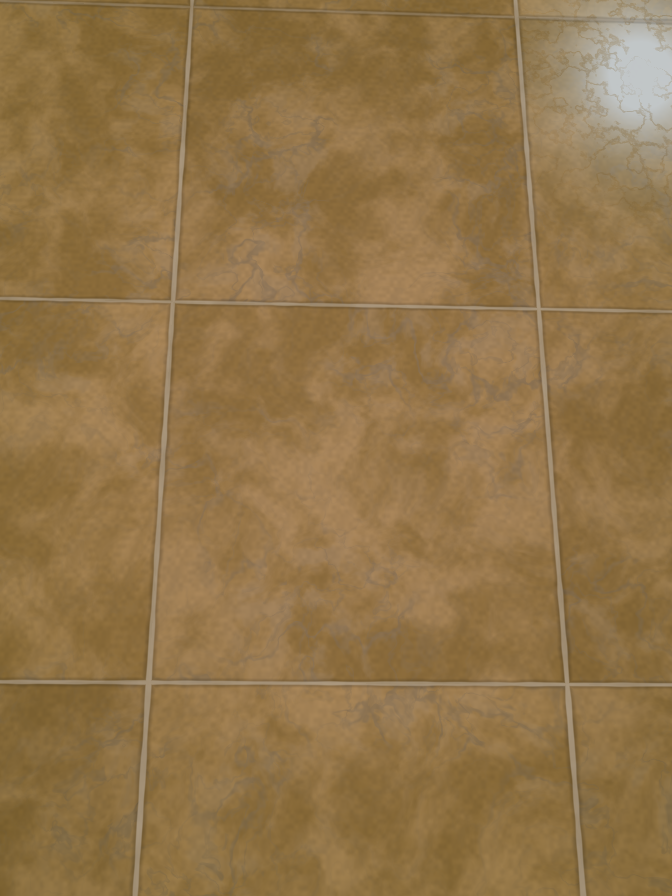
Write a WebGL 1 fragment shader that draws this texture.

```glsl
precision highp float;
uniform vec2 u_resolution;

#define FAR_WIDTH 0.481
#define WIDTH_GROWTH 0.186
#define ROW_DEPTH 0.2316
#define FIRST_ROW 2.0687
#define GROUT_HALF vec2(0.0062, 0.0046)
#define OCHRE vec3(0.525, 0.412, 0.228)
#define SAND vec3(0.625, 0.503, 0.335)
#define VEIN vec3(0.500, 0.425, 0.325)
#define GROUT vec3(0.665, 0.600, 0.510)
#define GLARE vec3(0.770, 0.795, 0.810)
#define GLARE_POS vec2(0.955, 0.915)

float hash(vec2 p) {
  return fract(sin(dot(p, vec2(127.1, 311.7))) * 43758.545);
}

float noise(vec2 p) {
  vec2 i = floor(p), f = fract(p);
  f = f * f * (3.0 - 2.0 * f);
  return mix(mix(hash(i), hash(i + vec2(1.0, 0.0)), f.x),
             mix(hash(i + vec2(0.0, 1.0)), hash(i + 1.0), f.x), f.y);
}

float fbm(vec2 p) {
  float sum = 0.0, amp = 0.5;
  for (int i = 0; i < 5; i++) {
    sum += amp * noise(p);
    p = mat2(1.6, 1.2, -1.2, 1.6) * p + 7.3;
    amp *= 0.5;
  }
  return sum / 0.97;
}

// Narrow winding bands along the middle level of a noise field
float veins(vec2 p, float width) {
  return 1.0 - smoothstep(0.0, width, abs(fbm(p) - 0.5));
}

// Glazed stone: soft clouds, broken mauve veins and fine mottling
vec3 stone(vec2 p) {
  vec2 warp = vec2(fbm(p * 5.0), fbm(p * 5.0 + 31.0)) - 0.5;
  vec2 q = p + 0.16 * warp;
  float cloud = fbm(q * 4.5 + 11.0);
  float mottle = fbm(q * 17.0 + 5.0);
  float tone = 0.6 * cloud + 0.4 * mottle;
  vec3 color = mix(OCHRE, SAND, smoothstep(0.30, 0.68, tone));

  float patches = smoothstep(0.43, 0.66, fbm(q * 3.5 + 53.0));
  float wisps = veins(q * 7.0 + 19.0, 0.045) + 0.6 * veins(q * 16.0 + 71.0, 0.06);
  color = mix(color, VEIN, clamp(wisps * (0.12 + 0.55 * patches), 0.0, 0.65));
  color = mix(color, VEIN * 1.12, 0.35 * patches * smoothstep(0.48, 0.68, mottle));
  return color * (0.965 + 0.07 * noise(p * 95.0));
}

void main() {
  vec2 uv = gl_FragCoord.xy / u_resolution;

  // Floor perspective with slightly tilted rows
  float down = 1.0 - uv.y;
  float tilted = down - (0.024 - 0.027 * down) * (uv.x - 0.5);
  float span = FAR_WIDTH + WIDTH_GROWTH * down;
  float rowSpan = FAR_WIDTH + WIDTH_GROWTH * tilted;
  vec2 grid = vec2((uv.x - 0.286 + 0.085 * down) / span,
                   (FIRST_ROW - 1.0 / rowSpan) / ROW_DEPTH);
  vec2 pixel = vec2(1.0 / span, WIDTH_GROWTH / (rowSpan * rowSpan * ROW_DEPTH)) / u_resolution;
  vec2 tile = floor(grid);

  // Each tile has its own stone and a slight change of tone
  vec3 color = stone(fract(grid) + tile * 17.0 + 40.0);
  color *= 0.975 + 0.05 * hash(tile + 3.0);

  // Warm pale centre, darker and more golden borders
  float border = smoothstep(0.12, 0.72, length((uv - vec2(0.52, 0.52)) * vec2(0.85, 1.0)));
  color *= mix(vec3(1.06, 1.04, 1.06), vec3(0.92, 0.92, 0.80), border);

  // Window glare, broken by the textured glaze of the right column
  vec2 offset = uv - GLARE_POS;
  float halo = exp(-dot(offset * vec2(6.5, 9.0), offset * vec2(6.5, 9.0)));
  float core = exp(-dot(offset * vec2(13.0, 17.0), offset * vec2(13.0, 17.0)));
  float streak = exp(-pow((offset.x + 0.35 * offset.y) * 9.0, 2.0))
               * smoothstep(0.62, 0.95, uv.y);
  float etching = veins(grid * 19.0 + 90.0, 0.07);
  float shine = 0.50 * halo + 0.55 * core + 0.15 * streak;
  shine *= 1.0 - 0.40 * etching * (1.0 - 0.5 * core);
  shine *= smoothstep(-pixel.x, pixel.x, grid.x - 1.0);
  color = mix(color, GLARE, clamp(shine, 0.0, 0.95));

  // Grout with worn tone, uneven edges and a thin shadow
  vec2 toLine = abs(fract(grid + 0.5) - 0.5);
  vec2 halfWidth = GROUT_HALF * (0.8 + 0.4 * noise(grid * 23.0));
  vec2 line = 1.0 - smoothstep(halfWidth - pixel, halfWidth + pixel, toLine);
  vec2 shadow = 1.0 - smoothstep(halfWidth, halfWidth * 2.6 + pixel, toLine);
  color *= 1.0 - 0.16 * max(shadow.x, shadow.y);
  float wear = 0.72 + 0.28 * fbm(grid * 13.0 + 8.0);
  float farFade = mix(0.55, 0.90, smoothstep(0.0, 0.4, down));
  float coverage = max(line.x * 0.92, line.y * farFade);
  vec3 grout = GROUT * (0.88 + 0.18 * wear) * mix(1.0, 0.94, border);
  color = mix(color, mix(grout, GLARE, 0.4 * halo), coverage * wear);

  gl_FragColor = vec4(color, 1.0);
}
```
